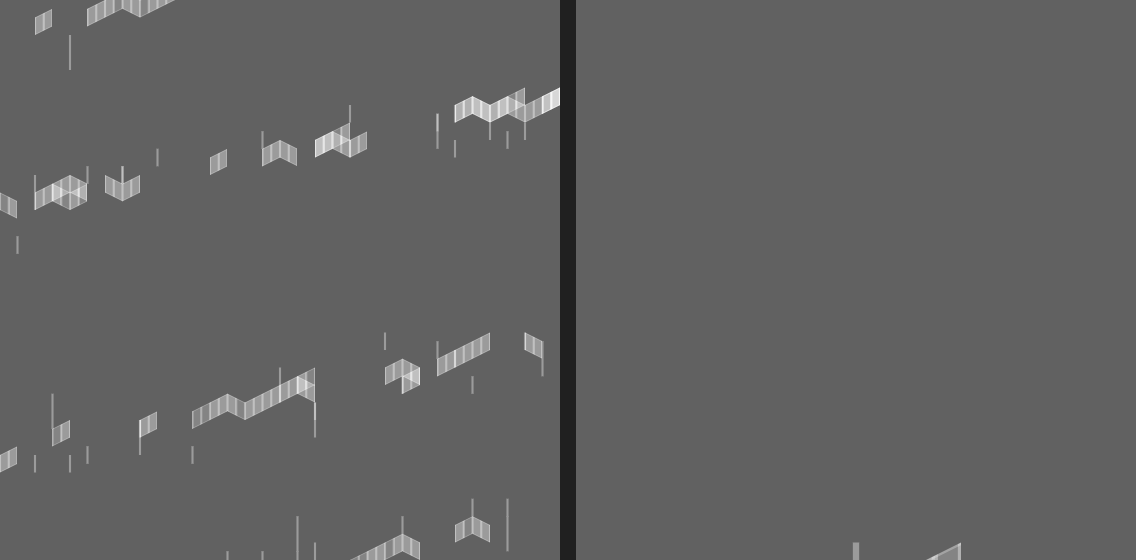
Left, the full canvas; right, a detail of the centre.
Give the GLSL for this pattern, as a WebGL 2 fragment shader.

```glsl
#version 300 es
precision highp float;
// Rising bands of broken isometric ribbons and short upright ticks on flat grey.

uniform vec2 u_resolution;
out vec4 outColor;

const vec3 BACKGROUND = vec3(0.38);
const vec3 LIGHT = vec3(1.0);

const float COLUMNS = 32.0;       // lattice cells across the canvas height
const int BANDS = 4;
const int RIBBONS = 3;            // ribbons in each band
const float BAND_START = -5.3;    // lattice height of the lowest band at x = 0
const float BAND_PERIOD = 12.0;
const float BAND_SLOPE = 0.2;
const float BAND_SPREAD = 1.5;    // vertical scatter of the ribbons in a band
const float WANDER = 2.6;         // strength of the ribbon zigzag
const float WANDER_LENGTH = 4.0;

const float FACE_OPACITY = 0.37;
const float FAINT_OPACITY = 0.22;
const float FAINT_SHARE = 0.15;
const float RIM_OPACITY = 0.25;
const float RIM_WIDTH = 0.05;
const float STRIPE_HALF_WIDTH = 0.06;
const float GAP_LEVEL = 0.80;     // noise level above which a face is drawn
const float GAP_FALLOFF = 0.07;   // higher bands are denser
const float TICK_SHARE = 0.17;
const float LONG_TICK_SHARE = 0.2;

float hash(float x, float seed) {
    vec3 p = fract(vec3(x, seed, x) * 0.1031);
    p += dot(p, p.yzx + 33.33);
    return fract((p.x + p.y) * p.z);
}

float noise(float x, float seed) {
    float cell = floor(x);
    return mix(hash(cell, seed), hash(cell + 1.0, seed), x - cell);
}

// Anti-aliased coverage of a signed distance
float cover(float distance, float pixel) {
    return clamp(0.5 - distance / pixel, 0.0, 1.0);
}

// Ribbon height at a column, snapped to the staggered isometric lattice
float ribbonHeight(float column, float band, float seed) {
    float base = BAND_START + BAND_PERIOD * band + BAND_SLOPE * column;
    base += (hash(seed, 91.0) * 2.0 - 1.0) * BAND_SPREAD;
    float halfSteps = 2.0 * base + (noise(column / WANDER_LENGTH, seed) - 0.5) * WANDER;
    float stagger = mod(column, 2.0);
    return floor((halfSteps - stagger) * 0.5 + 0.5) + 0.5 * stagger;
}

// Opacity of one slanted face with its rim and vertical stripes
float faceLight(vec2 p, float band, float seed, float pixel) {
    float column = floor(p.x);
    float across = p.x - column;
    if (noise(column * 0.6, seed + 40.0) < GAP_LEVEL - GAP_FALLOFF * band) return 0.0;

    float left = ribbonHeight(column, band, seed);
    float right = ribbonHeight(column + 1.0, band, seed);
    float up = p.y - left - 0.5 * sign(right - left) * across;
    float edge = abs(up - 0.5) - 0.5;

    float faint = step(hash(floor(p.x * 2.0), seed + 60.0), FAINT_SHARE);
    float opacity = mix(FACE_OPACITY, FAINT_OPACITY, faint);
    float stripe = abs(fract(across * 2.0 + 0.5) - 0.5) * 0.5 - STRIPE_HALF_WIDTH;
    float clear = 1.0 - opacity;
    clear *= 1.0 - FACE_OPACITY * cover(stripe, pixel);
    clear *= 1.0 - RIM_OPACITY * cover(-edge - RIM_WIDTH, pixel);
    return (1.0 - clear) * cover(edge, pixel);
}

// Opacity of a thin upright tick near the ribbon
float tickLight(vec2 p, float band, float seed, float pixel) {
    float column = floor(p.x + 0.5);
    if (hash(column, seed + 80.0) > TICK_SHARE) return 0.0;

    float drop = floor(hash(column, seed + 100.0) * 4.0) - 1.0;
    float bottom = ribbonHeight(column, band, seed) - drop;
    float size = 1.0 + step(hash(column, seed + 120.0), LONG_TICK_SHARE);
    float ends = abs(p.y - bottom - 0.5 * size) - 0.5 * size;
    float sides = abs(p.x - column) - STRIPE_HALF_WIDTH;
    return FACE_OPACITY * cover(max(ends, sides), pixel);
}

void main() {
    vec2 p = gl_FragCoord.xy / u_resolution.y * COLUMNS;
    float pixel = COLUMNS / u_resolution.y;

    // Overlapping translucent layers brighten towards white
    float clear = 1.0;
    for (int b = 0; b < BANDS; b++) {
        for (int r = 0; r < RIBBONS; r++) {
            float band = float(b);
            float seed = float(b * RIBBONS + r) + 1.0;
            clear *= 1.0 - faceLight(p, band, seed, pixel);
            clear *= 1.0 - tickLight(p, band, seed, pixel);
        }
    }
    outColor = vec4(mix(LIGHT, BACKGROUND, clear), 1.0);
}
```
